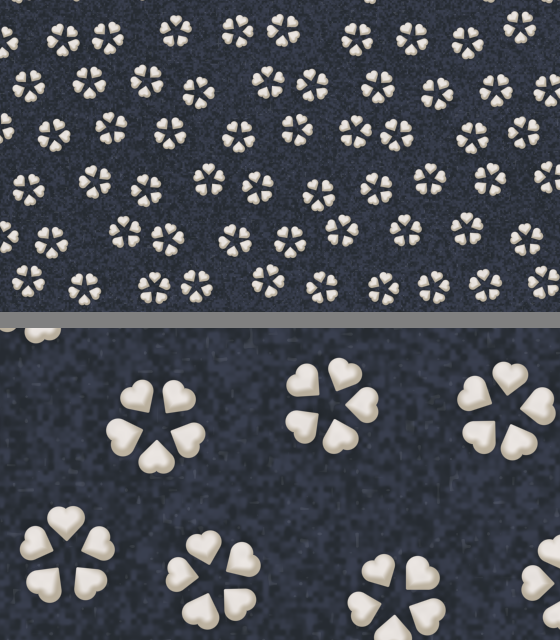
Top: the whole. Bottom: its middle third, enlarged.
This pattern is drawn by a Shadertoy shader. Its source:

```glsl
// Cream five-petal blossoms made of puffy hearts, scattered on dark navy leather.
// A jittered hexagonal lattice places the blossoms; folding the angle into five
// sectors repeats a heart distance function; value noise gives the leather grain.

const float TAU = 6.2831853;

vec2 hash22(vec2 p) {
    vec3 h = fract(vec3(p.xyx) * vec3(0.1031, 0.1030, 0.0973));
    h += dot(h, h.yzx + 33.33);
    return fract((h.xx + h.yz) * h.zy);
}

float valueNoise(vec2 p) {
    vec2 i = floor(p), f = fract(p);
    f = f * f * (3.0 - 2.0 * f);
    return mix(mix(hash22(i).x, hash22(i + vec2(1, 0)).x, f.x),
               mix(hash22(i + vec2(0, 1)).x, hash22(i + vec2(1, 1)).x, f.x), f.y);
}

// Signed distance to a unit heart with its tip at the origin, lobes up
float heartDistance(vec2 p) {
    p.x = abs(p.x);
    if (p.x + p.y > 1.0) return length(p - vec2(0.25, 0.75)) - sqrt(2.0) / 4.0;
    vec2 toNotch = p - vec2(0.0, 1.0);
    vec2 toSide = p - 0.5 * max(p.x + p.y, 0.0);
    return sqrt(min(dot(toNotch, toNotch), dot(toSide, toSide))) * sign(p.x - p.y);
}

// x: distance to the nearest petal, y: light falling across that petal
vec2 blossom(vec2 p, vec2 id) {
    float turn = hash22(id + 71.0).x * TAU;
    float sector = TAU / 5.0;
    float petal = round((atan(p.x, p.y) - turn) / sector);
    vec2 wear = hash22(id * 5.0 + mod(petal, 5.0) + 19.0) - 0.5;

    float angle = turn + petal * sector + 0.14 * wear.x;
    vec2 axis = vec2(sin(angle), cos(angle));
    vec2 local = vec2(dot(p, vec2(axis.y, -axis.x)), dot(p, axis) - 0.095);
    float size = 0.16 * (1.0 + 0.12 * wear.y);
    float d = heartDistance(local / size) * size - 0.009;
    float light = dot(p - axis * 0.2, normalize(vec2(-0.5, 1.0)));
    return vec2(d, light);
}

vec3 leather(vec2 uv) {
    float grain = 0.6 * valueNoise(uv * 170.0) + 0.4 * valueNoise(uv * 85.0 + 40.0);
    float tint = valueNoise(uv * 2.5 + 7.0);
    vec3 color = mix(vec3(0.15, 0.17, 0.195), vec3(0.225, 0.247, 0.31),
                     smoothstep(0.15, 0.85, grain + 0.12 * (tint - 0.5)));
    float fleck = smoothstep(0.82, 0.97, valueNoise(uv * 150.0 + 90.0));
    return color + 0.06 * fleck;
}

void mainImage(out vec4 fragColor, in vec2 fragCoord) {
    vec2 uv = fragCoord / iResolution.y;
    vec2 p = uv / 0.186;
    float pixel = 1.0 / (0.186 * iResolution.y);

    // Nearest blossom among the neighbouring lattice cells
    vec2 nearest = vec2(10.0, 0.0);
    float rowHeight = 0.866;
    float baseRow = floor(p.y / rowHeight);
    for (int j = -1; j <= 1; j++) {
        float row = baseRow + float(j);
        float shift = 0.5 * mod(row, 2.0);
        for (int i = -1; i <= 1; i++) {
            vec2 id = vec2(floor(p.x - shift) + float(i), row);
            vec2 rnd = hash22(id + 37.0);
            float jitterAngle = rnd.x * TAU;
            vec2 jitter = 0.17 * sqrt(rnd.y) * vec2(cos(jitterAngle), sin(jitterAngle));
            vec2 center = vec2(id.x + 0.5 + shift, (row + 0.5) * rowHeight) + jitter;
            vec2 candidate = blossom(p - center, id);
            if (candidate.x < nearest.x) nearest = candidate;
        }
    }

    // Ground, darkened slightly around the raised petals
    vec3 color = leather(uv);
    color *= 1.0 - 0.18 * exp(-max(nearest.x, 0.0) * 45.0);

    // Padded petals: beige rims rising to a cream top
    float puff = -nearest.x + 0.35 * nearest.y;
    vec3 petalColor = mix(vec3(0.73, 0.69, 0.62), vec3(0.91, 0.89, 0.875),
                          smoothstep(0.0, 0.05, puff));
    petalColor += 0.03 * (valueNoise(uv * 120.0) - 0.5);
    float cover = 1.0 - smoothstep(-0.8 * pixel, 0.8 * pixel, nearest.x);
    fragColor = vec4(mix(color, petalColor, cover), 1.0);
}
```
